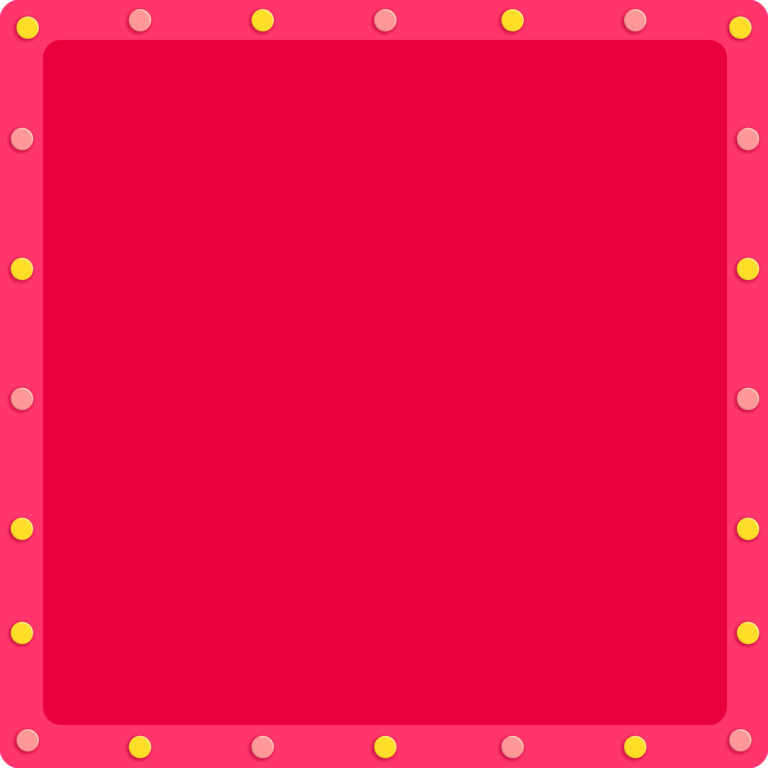
Write a three.js fragment shader that draws this background.

```glsl
// Draws a crimson panel in a rounded pink frame studded with glossy round bulbs.
varying vec2 vUv;

// Colours
const vec3 BACKDROP = vec3(1.0);
const vec3 FRAME = vec3(1.0, 0.21, 0.42);
const vec3 PANEL = vec3(0.91, 0.0, 0.24);
const vec3 SHADOW = vec3(0.72, 0.0, 0.2);
const vec3 PINK_BULB = vec3(1.0, 0.6, 0.6);
const vec3 YELLOW_BULB = vec3(1.0, 0.87, 0.16);
const vec3 SHINE = vec3(1.0, 0.95, 0.82);

// Frame and panel
const float EDGE = 0.001;
const float FRAME_RADIUS = 0.028;
const vec2 PANEL_CENTER = vec2(0.5013, 0.502);
const vec2 PANEL_HALF = vec2(0.4453, 0.446);
const float PANEL_RADIUS = 0.0234;

// Bulb layout
const int BULBS_PER_SIDE = 5;
const float BULB_RADIUS = 0.0146;
const float COLUMN_START = 0.1823;
const float COLUMN_STEP = 0.1597;
const float COLUMN_SHIFT = 0.006;  // extra gap past the middle column
const float ROW_START = 0.819;
const float ROW_STEP = 0.1692;
const float LOWEST_ROW = 0.1758;
const vec2 SIDE_X = vec2(0.0286, 0.974);
const vec2 SIDE_Y = vec2(0.0273, 0.9736);
const float CORNER_INSET = 0.036;

// Bulb lighting
const vec2 LIGHT_DIR = vec2(0.7071, 0.7071);
const float SHADOW_OFFSET = 0.0022;
const float SHADOW_BLUR = 0.0055;
const float SHADOW_STRENGTH = 0.65;
const float RIM_WIDTH = 0.0035;

float roundedBox(vec2 p, vec2 halfSize, float radius) {
  vec2 q = abs(p) - halfSize + radius;
  return length(max(q, 0.0)) + min(max(q.x, q.y), 0.0) - radius;
}

float coverage(float dist) {
  return 1.0 - smoothstep(-EDGE, EDGE, dist);
}

// Layers one bulb, with its shadow and lit rim, over the base colour
vec3 addBulb(vec3 base, vec2 p, vec2 center, float yellow) {
  vec2 offset = p - center;
  float dist = length(offset) - BULB_RADIUS;
  float shadowDist = length(offset + LIGHT_DIR * SHADOW_OFFSET) - BULB_RADIUS;
  float shadow = 1.0 - smoothstep(-SHADOW_BLUR * 0.5, SHADOW_BLUR, shadowDist);
  base = mix(base, SHADOW, shadow * SHADOW_STRENGTH);

  vec3 body = mix(PINK_BULB, YELLOW_BULB, yellow);
  float facing = dot(offset, LIGHT_DIR) / BULB_RADIUS;
  float rim = smoothstep(-RIM_WIDTH, 0.0, dist);
  body = mix(body, SHINE, rim * smoothstep(0.1, 0.9, facing) * 0.7);
  body *= 1.0 - 0.12 * rim * smoothstep(0.2, 0.9, -facing);
  return mix(base, body, coverage(dist));
}

void main() {
  vec2 p = vUv;

  // Frame and inner panel
  float frame = coverage(roundedBox(p - 0.5, vec2(0.5 + EDGE), FRAME_RADIUS));
  float panel = coverage(roundedBox(p - PANEL_CENTER, PANEL_HALF, PANEL_RADIUS));
  vec3 color = mix(FRAME, PANEL, panel);

  // Bulbs along the four sides
  for (int i = 0; i < BULBS_PER_SIDE; i++) {
    float n = float(i);
    float odd = mod(n, 2.0);
    float x = COLUMN_START + COLUMN_STEP * n + COLUMN_SHIFT * step(2.5, n);
    float y = max(ROW_START - ROW_STEP * n, LOWEST_ROW);
    float sideYellow = max(odd, step(3.5, n));
    color = addBulb(color, p, vec2(x, SIDE_Y.x), 1.0 - odd);
    color = addBulb(color, p, vec2(x, SIDE_Y.y), odd);
    color = addBulb(color, p, vec2(SIDE_X.x, y), sideYellow);
    color = addBulb(color, p, vec2(SIDE_X.y, y), sideYellow);
  }

  // Corner bulbs: yellow above, pink below
  for (int i = 0; i < 4; i++) {
    float right = mod(float(i), 2.0);
    float top = floor(float(i) / 2.0);
    vec2 corner = mix(vec2(CORNER_INSET), vec2(1.0 - CORNER_INSET), vec2(right, top));
    color = addBulb(color, p, corner, top);
  }

  gl_FragColor = vec4(mix(BACKDROP, color, frame), 1.0);
}
```
